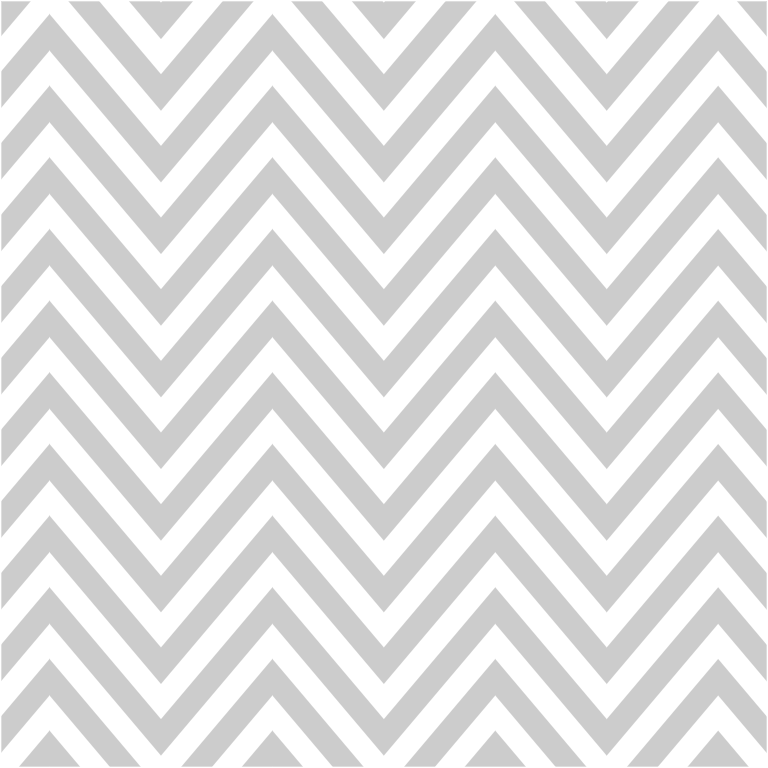
A WebGL 1 fragment shader for this pattern:

```glsl
precision highp float;
// Flat grey chevron stripes on white, edged by a hairline white margin.
// A triangle wave shifts the height of each column; repeating that shifted
// height gives the stacked bands, smoothed by their true edge distance.

uniform vec2 u_resolution;

#define ZIGZAG_PERIOD 0.2902   // width of one full zigzag
#define ZIGZAG_HEIGHT 0.1716   // rise from valley to peak
#define BAND_PERIOD   0.0933   // vertical spacing of the bands
#define BAND_FILL     0.51     // grey share of the spacing
#define VALLEY        vec2(0.4998, 0.4826) // lower tip of a central band
#define MARGIN        0.0018   // white hairline at the canvas edge
#define SOFTNESS      0.0009   // half width of the edge blend
#define GREY          vec3(0.80)
#define WHITE         vec3(1.0)

// 0 at whole numbers, 1 halfway between them.
float triangleWave(float t) {
  return 1.0 - abs(2.0 * fract(t) - 1.0);
}

// Signed distance to the nearest band, negative inside.
float chevronDistance(vec2 p) {
  vec2 q = p - VALLEY;
  float height = q.y - ZIGZAG_HEIGHT * triangleWave(q.x / ZIGZAG_PERIOD);
  float offset = abs(fract(height / BAND_PERIOD - 0.5 * BAND_FILL + 0.5) - 0.5);
  float slope = 2.0 * ZIGZAG_HEIGHT / ZIGZAG_PERIOD;
  return (offset - 0.5 * BAND_FILL) * BAND_PERIOD / length(vec2(1.0, slope));
}

// Signed distance to the area inside the margin, negative inside.
float frameDistance(vec2 p) {
  vec2 fromCentre = abs(p - 0.5);
  return max(fromCentre.x, fromCentre.y) - (0.5 - MARGIN);
}

void main() {
  vec2 p = gl_FragCoord.xy / u_resolution;
  float pixel = 1.0 / min(u_resolution.x, u_resolution.y);
  float blend = max(SOFTNESS, 0.6 * pixel);

  float bands = 1.0 - smoothstep(-blend, blend, chevronDistance(p));
  float frame = 1.0 - smoothstep(-0.5 * pixel, 0.5 * pixel, frameDistance(p));

  gl_FragColor = vec4(mix(WHITE, GREY, bands * frame), 1.0);
}
```
